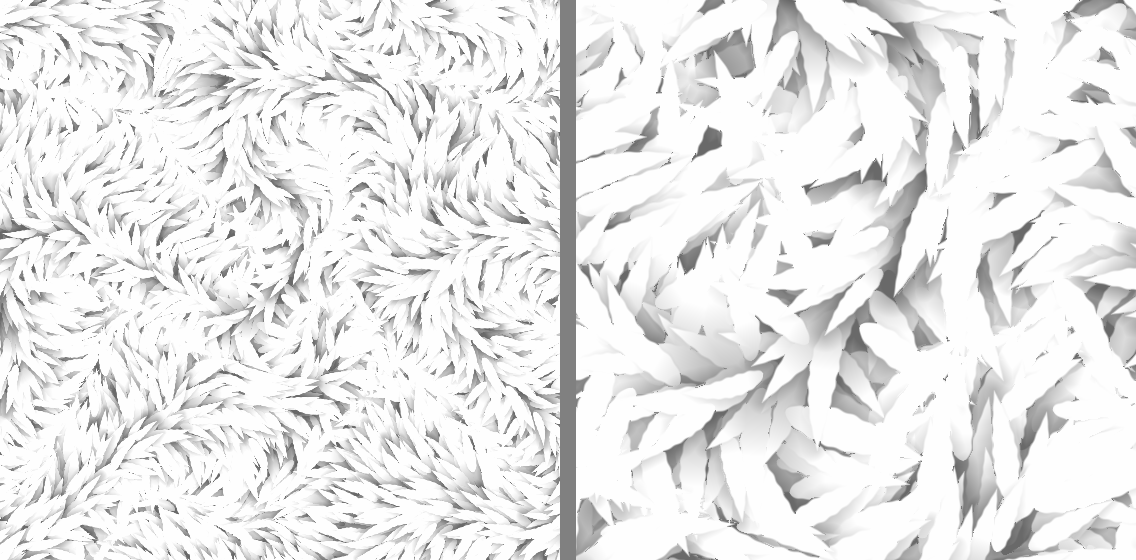
Left: the whole. Right: its middle third, enlarged.
Give the GLSL for this texture, as a three.js fragment shader.

```glsl
// Dense white blades, like ruffled fur or feathers, combed along a swirling field.
// Each grid cell holds one blade that rises from root to tip; the highest blade
// wins, and height plus nearby occlusion gives the grey shading.

#define CELLS 64.0          // blades across the canvas
#define BLADE_LENGTH 0.088  // 0.7 of it must fit the 4 cell search radius
#define BLADE_WIDTH 0.0098  // largest half width
#define FLOW_SCALE 4.6      // swirls across the canvas
#define FLOW_TURN 9.0       // turning range in radians
#define RUFFLE 0.65         // random spread of direction
#define EDGE 0.0008         // edge softness
#define SHADOW 0.36         // strength of occlusion
#define SHADOW_FALL 38.0    // occlusion loss per unit of distance
#define FLOOR_HEIGHT 0.25   // apparent height of the ground
#define WHITE_HEIGHT 0.58   // height at which blades turn white
#define DARKEST 0.41

varying vec2 vUv;

vec2 hash2(vec2 p) {
  vec3 q = fract(p.xyx * vec3(0.1031, 0.1030, 0.0973));
  q += dot(q, q.yzx + 33.33);
  return fract((q.xx + q.yz) * q.zy);
}

float noise(vec2 p) {
  vec2 cell = floor(p);
  vec2 f = fract(p);
  f = f * f * (3.0 - 2.0 * f);
  float low = mix(hash2(cell).x, hash2(cell + vec2(1.0, 0.0)).x, f.x);
  float high = mix(hash2(cell + vec2(0.0, 1.0)).x, hash2(cell + 1.0).x, f.x);
  return mix(low, high, f.y);
}

// Direction of the blades; the turned domain hides the noise grid.
float flowAngle(vec2 p) {
  vec2 turned = mat2(0.8, 0.6, -0.6, 0.8) * p * FLOW_SCALE;
  return FLOW_TURN * noise(turned + 17.0);
}

// Signed distance to a blade in x, position along it from root to tip in y.
vec2 blade(vec2 offset, float angle, float len, vec2 rnd) {
  vec2 along = vec2(cos(angle), sin(angle));
  float u = dot(offset, along) + 0.3 * len;
  float v = dot(offset, vec2(-along.y, along.x));
  float t = clamp(u / len, 0.0, 1.0);
  v += (rnd.x - 0.5) * 0.6 * len * t * (1.0 - t);
  float width = BLADE_WIDTH * (0.6 + 0.4 * rnd.y) * 2.6 * sqrt(t) * (1.0 - t);
  width *= 1.0 + 0.05 * sin(45.0 * t + 40.0 * rnd.x);
  return vec2(length(vec2(u - t * len, v)) - width, t);
}

// Grey for a surface height under the given occluding height.
float shade(float height, float occluder) {
  float lit = height - SHADOW * max(occluder - height, 0.0);
  return mix(DARKEST, 0.995, clamp(lit / WHITE_HEIGHT, 0.0, 1.0));
}

void main() {
  vec2 home = floor(vUv * CELLS);
  float solid = FLOOR_HEIGHT;     // highest full cover
  bool bare = true;
  vec2 rim = vec2(-1.0, 0.0);     // height and cover of the highest soft edge
  float occluder = 0.0;

  for (int j = -4; j <= 4; j++) {
    for (int i = -4; i <= 4; i++) {
      vec2 cell = home + vec2(float(i), float(j));
      vec2 center = (cell + hash2(cell + 101.0)) / CELLS;
      vec2 offset = vUv - center;
      if (dot(offset, offset) > 0.0064) continue;

      vec2 form = hash2(cell + 251.0);
      vec2 pose = hash2(cell + 397.0);
      float angle = flowAngle(center) + RUFFLE * (pose.x - 0.5);
      float len = BLADE_LENGTH * (0.55 + 0.45 * form.y);
      vec2 hit = blade(offset, angle, len, form);
      float height = 0.60 * pose.y + 0.45 * hit.y;
      occluder = max(occluder, height - SHADOW_FALL * max(hit.x, 0.0));

      // Sort full cover from soft edges, so the ground never leaks through.
      float cover = 1.0 - smoothstep(-EDGE, EDGE, hit.x);
      if (cover >= 1.0) {
        if (bare || height > solid) solid = height;
        bare = false;
      } else if (cover > 0.0 && height > rim.x) {
        rim = vec2(height, cover);
      }
    }
  }

  float grey = shade(solid, occluder);
  if (bare || rim.x > solid) grey = mix(grey, shade(rim.x, occluder), rim.y);
  gl_FragColor = vec4(vec3(grey), 1.0);
}
```
